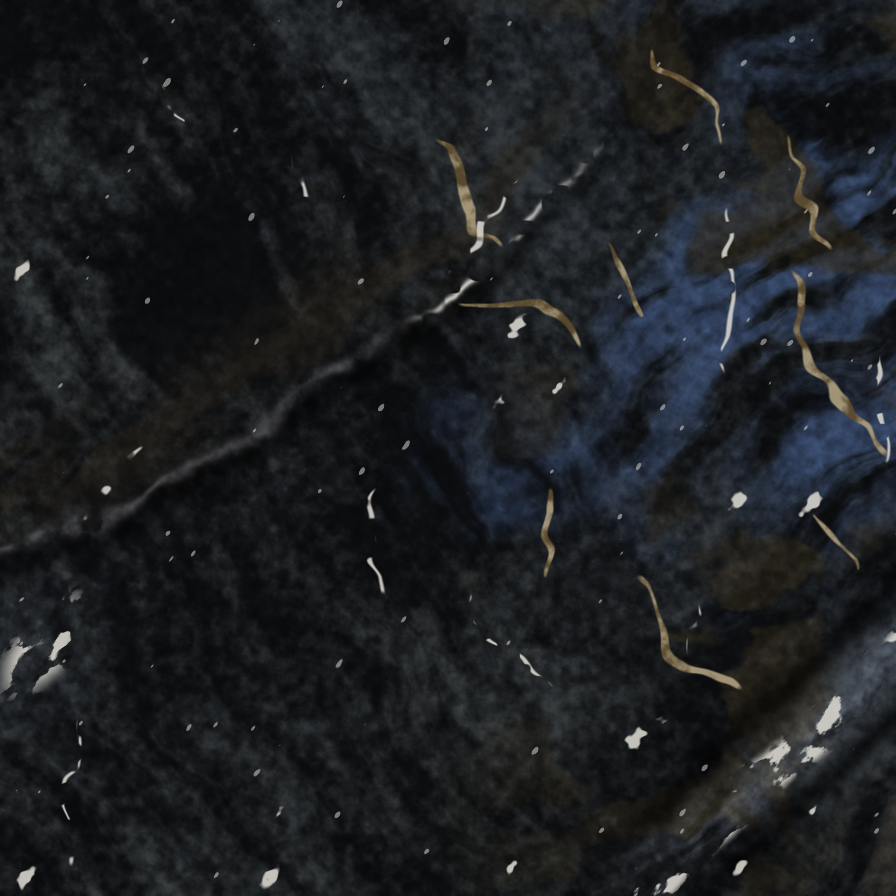
Write a Shadertoy shader that draws this texture.

```glsl
float hash(vec2 p) {
    vec3 q = fract(p.xyx * vec3(0.1031, 0.1030, 0.0973));
    q += dot(q, q.yzx + 33.33);
    return fract((q.x + q.y) * q.z);
}

float noise(vec2 p) {
    vec2 i = floor(p), f = fract(p);
    f = f * f * (3.0 - 2.0 * f);
    return mix(mix(hash(i), hash(i + vec2(1, 0)), f.x),
               mix(hash(i + vec2(0, 1)), hash(i + 1.0), f.x), f.y);
}

// Coordinates whose x axis points along the given angle
vec2 turn(vec2 p, float angle) {
    float c = cos(angle), s = sin(angle);
    return vec2(c * p.x + s * p.y, c * p.y - s * p.x);
}

float fbm(vec2 p) {
    float sum = 0.0, amp = 0.516;
    for (int i = 0; i < 5; i++) {
        sum += amp * noise(p);
        p = turn(p, 0.4) * 2.03 + 17.3;
        amp *= 0.5;
    }
    return sum;
}

float ridge(float dist, float width) {
    return exp(-dist * dist / (width * width));
}

// Tapered, crooked stroke of uneven thickness
float vein(vec2 p, vec2 start, float angle, float len, float width, float seed) {
    vec2 q = turn(p - start, angle);
    q.y += 0.075 * (noise(vec2(q.x * 10.0, seed)) - 0.5)
         + 0.014 * (noise(vec2(q.x * 45.0, seed + 5.0)) - 0.5);
    float t = clamp(q.x / len, 0.0, 1.0);
    float thick = width * sqrt(4.0 * t * (1.0 - t)) * (0.35 + 0.9 * noise(vec2(q.x * 38.0, seed + 9.0)));
    float ends = smoothstep(0.0, 0.05, t) * (1.0 - smoothstep(0.95, 1.0, t));
    return ends * (1.0 - smoothstep(thick - 0.0015, thick + 0.0018, abs(q.y)));
}

// Sparse bright specks on a jittered grid
float specks(vec2 p, float cells, float chance) {
    vec2 id = floor(p * cells);
    vec2 center = 0.3 + 0.4 * vec2(hash(id + 3.0), hash(id + 8.0));
    vec2 d = turn(fract(p * cells) - center, 0.9) * vec2(0.65, 1.3);
    float radius = 0.04 + 0.1 * hash(id + 21.0);
    float edge = length(d) + 0.12 * (noise(p * 160.0) - 0.5);
    return step(hash(id), chance) * (1.0 - smoothstep(radius - 0.03, radius + 0.03, edge));
}

void mainImage(out vec4 fragColor, in vec2 fragCoord) {
    vec2 p = fragCoord / iResolution.xy;
    vec2 warped = p + 0.14 * (vec2(fbm(p * 5.0), fbm(p * 5.0 + 31.0)) - 0.5);

    // Brushed stone ground
    float cloud = fbm(warped * 4.0 + 2.0);
    float rising = fbm(turn(warped, 0.68) * vec2(7.0, 38.0));
    float falling = fbm(turn(warped, -1.0) * vec2(7.0, 42.0) + 60.0);
    float grain = mix(falling, rising, smoothstep(0.5, 0.85, warped.x));
    float speckle = fbm(p * 95.0);
    float tone = 0.42 * cloud + 0.38 * grain + 0.2 * speckle + 0.1 * (p.x - 0.5);
    vec3 color = mix(vec3(0.045, 0.051, 0.06), vec3(0.19, 0.205, 0.21), smoothstep(0.35, 0.74, tone));

    // Blue field with brown islands
    float upperRight = smoothstep(0.85, 1.6, warped.x + 0.6 * warped.y + 0.2 * cloud);
    color = mix(color, vec3(0.12, 0.155, 0.21), 0.5 * upperRight * smoothstep(0.3, 0.6, grain));
    float fieldDist = length(turn(warped - vec2(0.88, 0.67), 0.65) * vec2(1.0, 1.35));
    float blue = 1.0 - smoothstep(0.1, 0.33, fieldDist + 0.7 * (cloud - 0.5));
    color = mix(color, vec3(0.21, 0.28, 0.41), 0.85 * blue * smoothstep(0.28, 0.66, grain));
    float islands = smoothstep(0.54, 0.64, fbm(warped * vec2(7.0, 11.0) + 40.0));
    color = mix(color, vec3(0.18, 0.155, 0.105), 0.6 * islands * smoothstep(0.4, 0.8, p.x));

    // Long curved seam: brown flank, dark rim, grey core
    float wobble = 0.05 * (fbm(p * 9.0 + 12.0) - 0.5);
    float seam = (p.y - 0.38 - 0.35 * p.x - 0.5 * p.x * p.x) / 1.25 + wobble;
    float reach = 1.0 - smoothstep(0.55, 0.72, p.x);
    color = mix(color, vec3(0.16, 0.14, 0.11), 0.55 * reach * ridge(seam - 0.055, 0.05) * smoothstep(0.3, 0.6, rising));
    color *= 1.0 - 0.5 * reach * ridge(seam + 0.015, 0.014);
    float core = ridge(seam, 0.003 + 0.008 * noise(p * 13.0)) * (1.0 - smoothstep(0.38, 0.5, p.x));
    color = mix(color, vec3(0.29, 0.29, 0.30), 0.75 * core * smoothstep(0.25, 0.55, fbm(p * 30.0)));

    // Lower right band between dark rims, and a pale patch at the left
    float band = (p.y - 0.93 * p.x + 0.66) / 1.37 + 0.6 * wobble;
    float low = smoothstep(0.58, 0.75, p.x);
    color = mix(color, vec3(0.20, 0.18, 0.145), 0.6 * low * smoothstep(0.06, 0.13, -band) * smoothstep(0.3, 0.6, rising));
    color *= 1.0 - 0.6 * low * (ridge(band - 0.055, 0.016) + ridge(band + 0.05, 0.016));
    float glow = max(low * ridge(band, 0.026), 0.8 * ridge(length(turn(p - vec2(0.05, 0.28), 0.9) * vec2(0.6, 1.3)), 0.055));
    color += glow * vec3(0.13, 0.14, 0.16) * smoothstep(0.3, 0.65, rising);
    color *= 0.65 + 0.7 * speckle;

    // Gold veins, one per jittered cell
    float gold = 0.0;
    for (int i = 0; i < 9; i++) {
        float k = float(i);
        vec2 jitter = vec2(hash(vec2(k, 4.0)), hash(vec2(k, 11.0)));
        vec2 start = vec2(0.48, 0.27) + vec2(0.17, 0.27) * (vec2(mod(k, 3.0), floor(k / 3.0)) + 0.7 * jitter);
        float size = hash(vec2(k, 23.0));
        float angle = -0.95 + 0.7 * (hash(vec2(k, 37.0)) - 0.5);
        gold = max(gold, vein(p, start, angle, 0.08 + 0.2 * size, 0.004 + 0.005 * size, k * 7.0));
    }
    vec3 goldColor = mix(vec3(0.37, 0.30, 0.18), vec3(0.69, 0.63, 0.50), smoothstep(0.3, 0.7, fbm(p * 60.0)));
    color = mix(color, goldColor, 0.9 * gold);

    // Broken white threads and flecks
    float white = 0.0;
    for (int i = 0; i < 10; i++) {
        float k = float(i);
        vec2 start = vec2(mod(k * 0.382 + 0.05, 1.0), mod(k * 0.271 + 0.04, 0.9));
        float angle = mix(0.75, 1.9, hash(vec2(k, 51.0)));
        white = max(white, vein(p, start, angle, 0.07 + 0.13 * hash(vec2(k, 67.0)), 0.004, k * 5.0 + 80.0));
    }
    white = max(white, ridge(seam, 0.004) * smoothstep(0.44, 0.5, p.x) * reach);
    white *= smoothstep(0.46, 0.62, noise(p * 75.0));
    float flecks = smoothstep(0.6, 0.67, fbm(turn(p, 0.8) * vec2(24.0, 46.0) + 9.0)) * smoothstep(0.3, 0.7, glow);
    white = max(white, max(flecks, max(specks(p, 15.0, 0.05), 0.6 * specks(p + 0.37, 42.0, 0.06))));
    color = mix(color, vec3(0.84, 0.83, 0.80), 0.9 * white);

    fragColor = vec4(color, 1.0);
}
```
